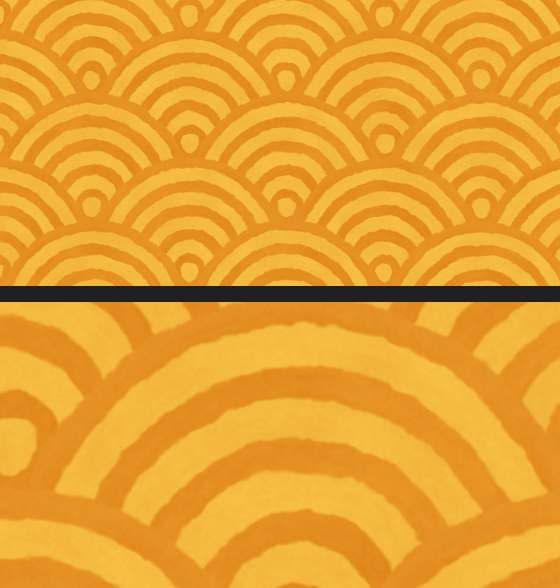
Top: the whole. Bottom: its middle third, enlarged.
Give the GLSL for this pattern, as a WebGL 2 fragment shader.

```glsl
#version 300 es
precision highp float;
// Overlapping wave scales in hand-painted yellow and orange.
// Staggered rows of concentric ellipses are layered back to front;
// value noise roughens the edges and adds brush streaks and grain.

uniform vec2 u_resolution;
out vec4 fragColor;

const float ROW_STEP = 0.3277;   // lengths are in widths of one scale
const float SCALE_HEIGHT = 0.592;

float hash(vec2 p) {
    vec3 h = fract(vec3(p.xyx) * 0.1031);
    h += dot(h, h.yzx + 33.33);
    return fract((h.x + h.y) * h.z);
}

float noise(vec2 p) {
    vec2 i = floor(p), f = fract(p);
    f = f * f * (3.0 - 2.0 * f);
    return mix(mix(hash(i), hash(i + vec2(1, 0)), f.x),
               mix(hash(i + vec2(0, 1)), hash(i + vec2(1, 1)), f.x), f.y);
}

// 1 inside a shape (negative distance), 0 outside, with a soft edge
float fill(float dist, float soft) {
    return 1.0 - smoothstep(-soft, soft, dist);
}

// Paints one scale; returns its colour and, in alpha, its coverage
vec4 waveScale(vec2 p, float row, float soft) {
    float shift = 0.4757 + 0.5 * mod(row, 2.0);
    float column = floor(p.x - shift + 0.5);
    vec2 id = vec2(column, row) + 40.0;
    vec2 q = p - vec2(column + shift, 0.4007 + ROW_STEP * row);
    q += 0.008 * (vec2(hash(id), hash(id + 17.3)) - 0.5);

    // Flattened radius with a slow waver and a finer ragged edge
    vec2 seed = id * 7.31;
    float waver = 0.013 * (noise(p * 11.0 + seed) - 0.5)
                + 0.008 * (noise(p * 38.0 + seed) - 0.5)
                + 0.004 * (noise(p * 95.0 + seed) - 0.5);
    vec2 e = vec2(q.x / 0.88, q.y);
    float r = length(e) + waver;

    // Four yellow arcs and an egg-shaped drop at the centre
    float ring = clamp(floor((r - 0.131) / 0.1243 + 0.5), 0.0, 3.0);
    float halfWidth = 0.0325 + 0.0007 * ring + 0.005 * (hash(id + ring * 3.7) - 0.5);
    float arcs = abs(r - 0.131 - 0.1243 * ring) - halfWidth;
    float drop = length(vec2(e.x * (1.0 - 4.0 * e.y), e.y)) + waver - 0.050;
    float yellow = fill(min(arcs, drop), soft);

    // Brush streaks follow the arcs
    float streak = noise(vec2(atan(q.x, q.y + 0.1) * 9.0, r * 90.0) + seed);
    float patchTone = noise(p * 7.0 + seed);
    vec3 orange = mix(vec3(0.875, 0.525, 0.105), vec3(0.912, 0.590, 0.155),
                      0.35 * streak + 0.65 * patchTone);
    orange = mix(orange, vec3(0.905, 0.585, 0.16), 0.6 * smoothstep(0.53, 0.59, r));
    vec3 gold = mix(vec3(0.945, 0.695, 0.225), vec3(0.970, 0.755, 0.270),
                    0.3 * streak + 0.7 * noise(p * 9.0 + seed + 5.0));
    return vec4(mix(orange, gold, yellow), fill(r - SCALE_HEIGHT, soft));
}

void main() {
    vec2 p = gl_FragCoord.xy / u_resolution.x * 2.876;
    float soft = max(0.0045, 2.0 / u_resolution.x);

    // Lower rows cover the rows above them
    float lowest = floor((p.y - 0.4007 - SCALE_HEIGHT - 0.02) / ROW_STEP);
    vec3 color = vec3(0.90, 0.57, 0.14);
    for (int i = 4; i >= 0; i--) {
        vec4 layer = waveScale(p, lowest + float(i), soft);
        color = mix(color, layer.rgb, layer.a);
    }

    // Paper grain
    float grain = noise(p * 170.0) + 0.6 * noise(p * 80.0 + 9.0) - 0.8;
    color += grain * vec3(0.014, 0.018, 0.016);
    fragColor = vec4(color, 1.0);
}
```
